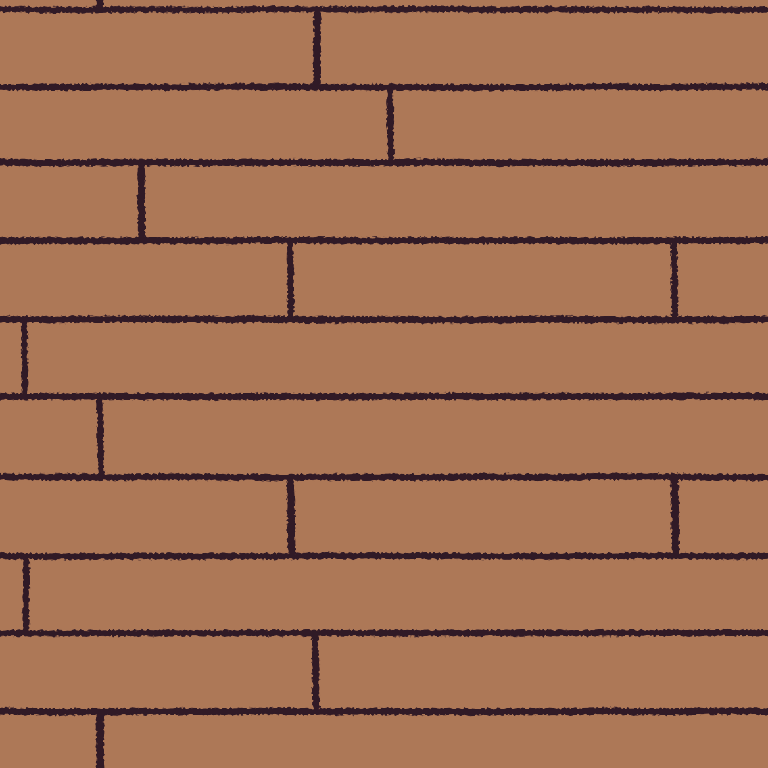
Reproduce this pattern procedurally as a Shadertoy shader.

```glsl
// Ten courses of flat brown floor planks with dark, rough-edged seams and staggered joints.

const int ROWS = 10;
const vec3 WOOD = vec3(0.68, 0.47, 0.34);
const vec3 GAP = vec3(0.19, 0.10, 0.15);
const float SEAM_WIDTH = 0.0084;
const float JOINT_WIDTH = 0.0086;
const float ROUGHNESS = 0.0034;

// Height of the seam under each course, bottom to top
const float SEAMS[ROWS] = float[ROWS](
    0.0736, 0.1758, 0.2760, 0.3789, 0.4837,
    0.5840, 0.6868, 0.7884, 0.8867, 0.9876);

// Position of the first joint in each course
const float JOINTS[ROWS] = float[ROWS](
    0.411, 0.034, 0.379, 0.131, 0.032,
    0.378, 0.184, 0.508, 0.413, 0.130);

float hash(vec2 p) {
    vec3 q = fract(vec3(p.xyx) * 0.1031);
    q += dot(q, q.yzx + 33.33);
    return fract((q.x + q.y) * q.z);
}

float valueNoise(vec2 p) {
    vec2 cell = floor(p);
    vec2 f = fract(p);
    f = f * f * (3.0 - 2.0 * f);
    float low = mix(hash(cell), hash(cell + vec2(1.0, 0.0)), f.x);
    float high = mix(hash(cell + vec2(0.0, 1.0)), hash(cell + 1.0), f.x);
    return mix(low, high, f.y);
}

// Distance to the nearest line in a set spaced by period
float repeatedLine(float x, float period) {
    return abs(fract(x / period + 0.5) - 0.5) * period;
}

// Signed distance to one seam, with a slow wobble along its length
float seamDistance(vec2 p, int row) {
    float id = float(row);
    float wobble = (valueNoise(vec2(p.x * 14.0, id * 7.0)) - 0.5) * 0.0012;
    float width = SEAM_WIDTH * mix(0.92, 1.08, hash(vec2(id, 3.0)));
    return repeatedLine(p.y - SEAMS[row] + wobble, 1.0) - 0.5 * width;
}

// Signed distance to the slightly leaning joints of one course
float jointDistance(vec2 p, int row, float height) {
    float id = float(row);
    float lean = hash(vec2(id, 11.0)) * 0.0035;
    float wobble = (valueNoise(vec2(p.y * 40.0, id * 5.0)) - 0.5) * 0.001;
    float width = JOINT_WIDTH * mix(0.85, 1.15, hash(vec2(id, 17.0)));
    // Two courses hold half-length planks
    float period = (row == 2 || row == 5) ? 0.5 : 1.0;
    float x = p.x - JOINTS[row] + lean * (height - 0.5) + wobble;
    return repeatedLine(x, period) - 0.5 * width;
}

float plankGaps(vec2 p) {
    float d = 1.0;
    float y = p.y < SEAMS[0] ? p.y + 1.0 : p.y;
    for (int row = 0; row < ROWS; row++) {
        float bottom = SEAMS[row];
        float top = row == ROWS - 1 ? SEAMS[0] + 1.0 : SEAMS[row + 1];
        d = min(d, seamDistance(p, row));
        if (y >= bottom && y < top) {
            d = min(d, jointDistance(p, row, (y - bottom) / (top - bottom)));
        }
    }
    return d;
}

void mainImage(out vec4 fragColor, in vec2 fragCoord) {
    vec2 uv = fragCoord / iResolution.xy;
    float edge = 0.6 / iResolution.y;

    // Fine noise frays the seam edges
    float fray = (valueNoise(uv * 400.0) - 0.5) * ROUGHNESS;
    float d = plankGaps(uv) + fray;

    vec3 color = mix(GAP, WOOD, smoothstep(-edge, edge, d));
    fragColor = vec4(color, 1.0);
}
```
